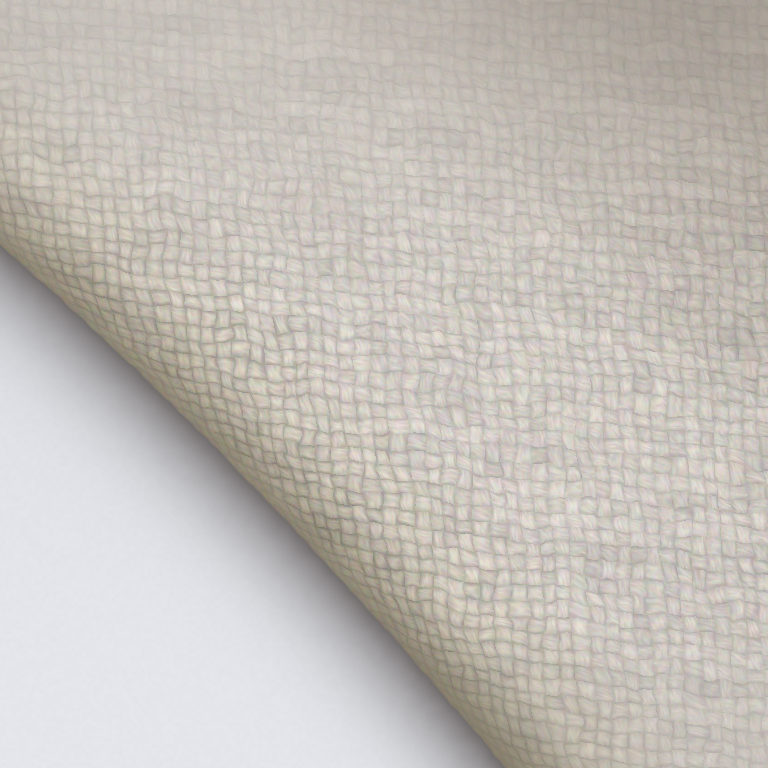
Write a WebGL 2 fragment shader that draws this texture.

```glsl
#version 300 es
precision highp float;

uniform vec2 u_resolution;
out vec4 fragColor;

const vec3 TABLE = vec3(0.89, 0.90, 0.92);
const vec3 SHADOW = vec3(0.44, 0.42, 0.42);
const vec3 FOLD = vec3(0.52, 0.49, 0.42);
const vec3 LINEN = vec3(0.755, 0.73, 0.685);
const vec3 PEARL = vec3(0.79, 0.768, 0.742);
const vec3 FAR_CLOTH = vec3(0.685, 0.655, 0.62);
const float FOLD_RADIUS = 0.13;
const float THREADS = 50.0;

float hash(vec2 p) {
    vec3 h = fract(vec3(p.xyx) * 0.1031);
    h += dot(h, h.yzx + 33.33);
    return fract((h.x + h.y) * h.z);
}

float noise(vec2 p) {
    vec2 i = floor(p), f = fract(p);
    f = f * f * (3.0 - 2.0 * f);
    float low = mix(hash(i), hash(i + vec2(1, 0)), f.x);
    float high = mix(hash(i + vec2(0, 1)), hash(i + vec2(1, 1)), f.x);
    return mix(low, high, f.y);
}

float fbm(vec2 p) {
    float sum = 0.0, gain = 0.5;
    for (int i = 0; i < 4; i++) {
        sum += gain * noise(p);
        p = p * 2.03 + 17.0;
        gain *= 0.5;
    }
    return sum;
}

// Signed distance to the curved fold; positive on the cloth
float foldDistance(vec2 uv, vec2 slope) {
    float edge = 0.681 - 0.87 * uv.x - 0.25 * uv.x * uv.x;
    return (uv.y - edge) / length(slope);
}

// Unrolls the rounded fold into flat cloth coordinates
vec2 unroll(vec2 uv, float d, vec2 normal) {
    float a = clamp(d / FOLD_RADIUS, 0.03, 1.0);
    float arc = acos(1.0 - a) - 1.5708;
    return uv + normal * FOLD_RADIUS * (arc - (a - 1.0));
}

// Plain weave: x is relief, y is fibre streak, z is thread tone
vec3 weave(vec2 q) {
    vec2 cell = floor(q), f = fract(q) - 0.5;
    bool warpOnTop = mod(cell.x + cell.y, 2.0) < 0.5;
    vec2 t = warpOnTop ? f : f.yx;
    float width = 0.40 + 0.12 * hash(cell + 5.0);
    float across = 1.0 - smoothstep(width - 0.24, width + 0.1, abs(t.x));
    float crown = 0.35 + 0.65 * cos(t.y * 2.7);
    float fibre = noise(vec2(t.x * 9.0 + t.y * 2.0, t.y * 2.5) + cell * 7.3);
    float tone = hash(cell + 41.0) + (warpOnTop ? 0.12 : -0.12);
    return vec3(across * crown - 0.52, fibre - 0.5, tone - 0.5);
}

vec3 iridescence(vec2 q) {
    float hue = noise(q * 2.7) * 2.0 + noise(q * 0.8 + 30.0);
    return cos(6.2832 * (hue + vec3(0.0, 0.33, 0.67)));
}

vec3 tableColor(vec2 uv, float d) {
    float away = max(-d, 0.0);
    float shade = 0.75 * exp(-away / 0.043) + 0.25 * exp(-away * away / 0.006);
    vec3 base = TABLE - 0.018 * smoothstep(0.1, 0.7, uv.y);
    base += 0.012 * (noise(uv * 210.0) - 0.5);
    return mix(base, SHADOW, shade);
}

vec3 clothShade(vec2 uv, float d) {
    vec3 col = mix(FOLD, LINEN, smoothstep(-0.025, 0.11, d));
    col = mix(col, PEARL, smoothstep(0.08, 0.22, d));
    col = mix(col, FAR_CLOTH, smoothstep(0.38, 0.80, d));
    col -= 0.025 * smoothstep(0.75, 1.0, uv.y);
    return col - 0.03 * smoothstep(0.28, 0.0, uv.y);
}

vec3 clothColor(vec2 uv, float d, vec2 normal) {
    vec2 p = unroll(uv, d, normal);
    vec2 q = vec2(p.x + 0.07 * p.y, p.y + 0.09 * p.x) * THREADS;
    q += 0.55 * (vec2(noise(q * 0.45), noise(q * 0.45 + 60.0)) - 0.5);
    q += 0.20 * (vec2(noise(q * 1.7 + 9.0), noise(q * 1.7 + 80.0)) - 0.5);

    // Depth of field softens the far cloth and the nearest corner
    float focus = 1.0 - 0.65 * smoothstep(0.55, 1.0, uv.y);
    focus *= 1.0 - 0.4 * smoothstep(0.25, 0.0, uv.y);
    float fold = smoothstep(0.28, 0.06, d);

    vec3 thread = weave(q);
    float slub = noise(vec2(q.x * 0.13, floor(q.y) * 3.7)) - 0.5;
    float detail = thread.x * mix(0.12, 0.21, fold);
    detail += thread.y * 0.085 + thread.z * 0.045;
    detail += (fbm(q * 2.2) - 0.47) * 0.10;
    detail *= focus * smoothstep(-0.01, 0.035, d);
    detail += slub * 0.035 + (fbm(q * vec2(0.08, 0.3)) - 0.47) * 0.045;

    vec3 col = clothShade(uv, d) * (1.0 + detail * 1.15);
    return col + iridescence(q) * 0.017 * focus;
}

void main() {
    vec2 uv = gl_FragCoord.xy / u_resolution;
    vec2 slope = vec2(0.87 + 0.5 * uv.x, 1.0);
    float d = foldDistance(uv, slope);
    d += 0.0025 * (noise(uv * 75.0) - 0.5);

    float soft = 0.0012 + 0.7 / min(u_resolution.x, u_resolution.y);
    float cover = smoothstep(-soft, soft, d);
    vec3 cloth = clothColor(uv, d, normalize(slope));
    fragColor = vec4(mix(tableColor(uv, d), cloth, cover), 1.0);
}
```
